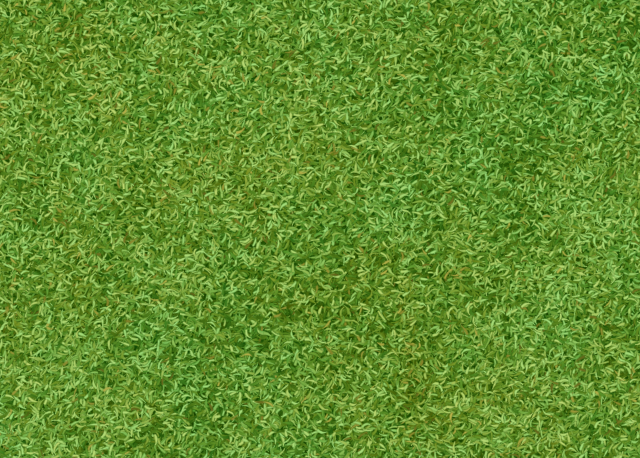
Give the GLSL for this texture, as a WebGL 2 fragment shader.

```glsl
#version 300 es
precision highp float;
// Draws a closely mown lawn: short curved grass blades in overlapping layers.

uniform vec2 u_resolution;
out vec4 fragColor;

const float PI = 3.14159;
const float ROWS = 94.0;                    // blade cells per canvas height
const int LAYERS = 4;
const vec2 HALF_LENGTH = vec2(0.55, 1.0);   // blade range, in cells
const vec2 HALF_WIDTH = vec2(0.16, 0.28);
const float BEND = 0.4;
const float LEAN = 0.4;                     // favoured blade angle
const float LEAN_SPREAD = 0.88;             // 1 = every direction alike
const float LOWEST_TONE = 1.3;              // tones run from 0 dark to 5 light
const float LAYER_TONE = 0.8;
const float TONE_SPREAD = 5.0;
const float DRIFT_TONE = 0.5;
const float EDGE_BLUR = 0.0024;             // in canvas heights
const float SHADOW = 0.17;
const float SHADOW_REACH = 0.34;
const float STRAW_SHARE = 0.03;

const vec3 SOIL = vec3(0.10, 0.27, 0.00);
const vec3 DARK = vec3(0.13, 0.30, 0.00);
const vec3 MIDDLE = vec3(0.395, 0.575, 0.15);
const vec3 LIGHT = vec3(0.63, 0.80, 0.40);
const vec3 STRAW = vec3(0.56, 0.50, 0.17);
const vec3 WARMTH = vec3(0.10, -0.02, -0.04);

vec4 hash4(vec3 p) {
    vec4 q = fract(p.xyzx * vec4(0.1031, 0.1030, 0.0973, 0.1099));
    q += dot(q, q.wzxy + 33.33);
    return fract((q.xxyz + q.yzzw) * q.zywx);
}

// Slow drift over the lawn, about -1 to 1
float patches(vec2 p) {
    float a = sin(p.x * 5.1 + 1.7 * sin(p.y * 4.3 + 0.6));
    float b = sin(p.y * 9.7 - p.x * 6.1 + 1.9 * sin(p.x * 8.3));
    float c = sin(p.x * 23.0 + p.y * 17.0 + 2.1 * sin(p.y * 19.0 - p.x * 7.0));
    return (a + b + c) / 3.0;
}

vec3 grassColor(float tone) {
    vec3 lower = mix(DARK, MIDDLE, clamp(tone / 2.5, 0.0, 1.0));
    return mix(lower, LIGHT, clamp(tone / 2.5 - 1.0, 0.0, 1.2));
}

// Distance to a bent blade along x, tapering to its tip
float bladeDistance(vec2 q, float halfLength, float halfWidth, float bend) {
    float along = clamp(q.x / halfLength, -1.0, 1.0);
    q.y -= bend * halfLength * (along * along - 0.35);
    float taper = mix(1.0, 0.35, smoothstep(-0.4, 1.0, along));
    return length(vec2(q.x - along * halfLength, q.y)) - halfWidth * taper;
}

void main() {
    vec2 p = gl_FragCoord.xy / u_resolution.y;
    float soft = ROWS * max(EDGE_BLUR, 0.6 / u_resolution.y);
    float drift = patches(p);
    float warmDrift = patches(p.yx * 0.8 + 3.7);
    vec3 color = SOIL;

    // Lower layers first; the cell order keeps overlaps consistent
    for (int layer = 0; layer < LAYERS; layer++) {
        float level = float(layer);
        vec2 g = p * ROWS + level * vec2(0.37, 0.61) + 5.0;
        vec2 home = floor(g);
        for (int y = -1; y <= 1; y++) {
            for (int x = -1; x <= 1; x++) {
                vec2 cell = home + vec2(x, y);
                vec4 shape = hash4(vec3(cell, level * 17.0 + 3.0));
                vec4 look = hash4(vec3(cell, level * 17.0 + 11.0));

                // Place and turn the blade
                float angle = LEAN + 0.3 * drift + PI * LEAN_SPREAD * (shape.z - 0.5);
                angle += look.w < 0.5 ? PI : 0.0;
                vec2 axis = vec2(cos(angle), sin(angle));
                vec2 d = g - cell - shape.xy;
                vec2 q = vec2(dot(d, axis), dot(d, vec2(-axis.y, axis.x)));
                float halfLength = mix(HALF_LENGTH.x, HALF_LENGTH.y, shape.w);
                float halfWidth = mix(HALF_WIDTH.x, HALF_WIDTH.y, look.x);
                float bend = BEND * (fract(look.w * 2.0) * 2.0 - 1.0);
                float edge = bladeDistance(q, halfLength, halfWidth, bend);

                // Colour the blade, a little lighter towards its tip
                float tone = LOWEST_TONE + LAYER_TONE * level
                    + TONE_SPREAD * (look.y - 0.5)
                    + DRIFT_TONE * drift + 0.3 * q.x / halfLength;
                vec3 blade = grassColor(tone) + WARMTH * (look.z - 0.5 + 0.3 * warmDrift);
                float straw = step(1.0 - STRAW_SHARE * (1.0 + 0.6 * warmDrift), look.z);
                blade = mix(blade, STRAW * (0.75 + 0.5 * look.y), 0.65 * straw);

                // Shadow below, then the blade itself
                float shade = 1.0 - smoothstep(0.0, SHADOW_REACH, edge);
                color = mix(color, SOIL, SHADOW * shade);
                color = mix(color, blade, 1.0 - smoothstep(-soft, soft, edge));
            }
        }
    }
    fragColor = vec4(clamp(color, 0.0, 1.0), 1.0);
}
```
